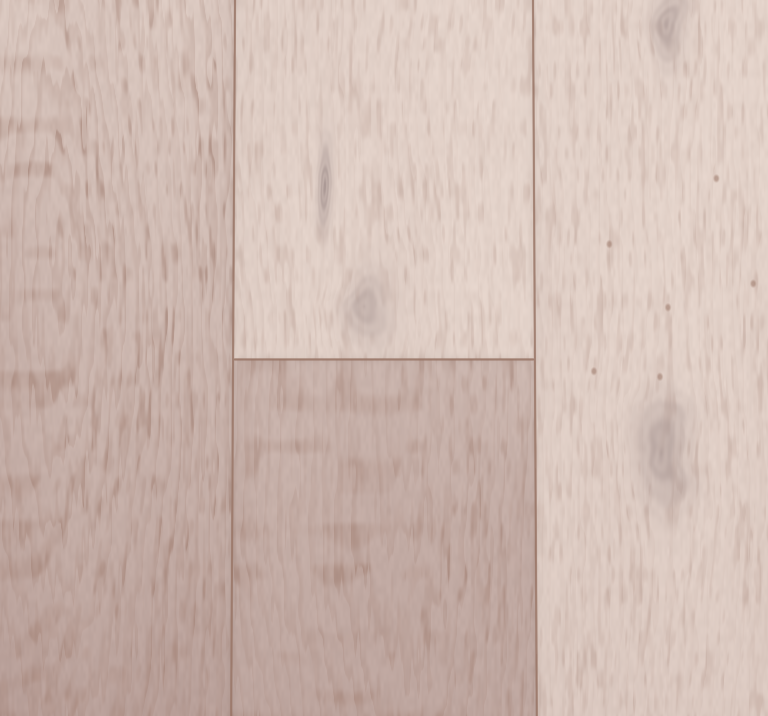
A WebGL 1 fragment shader for this texture:

```glsl
precision highp float;
uniform vec2 u_resolution;

#define LIGHT_WOOD vec3(0.895, 0.830, 0.795)
#define DARK_WOOD vec3(0.705, 0.605, 0.580)
#define GRAIN_COLOR vec3(0.640, 0.510, 0.460)
#define KNOT_COLOR vec3(0.670, 0.600, 0.585)
#define SEAM_COLOR vec3(0.600, 0.460, 0.400)
#define SEAM_HALF_WIDTH 0.0014
#define BUTT_JOINT_Y 0.498
#define RINGS 62.0
#define PORE_SCALE vec2(210.0, 34.0)

float hash(vec2 p) {
  return fract(sin(dot(p, vec2(127.1, 311.7))) * 43758.5453);
}

float noise(vec2 p) {
  vec2 i = floor(p), f = fract(p);
  f = f * f * (3.0 - 2.0 * f);
  return mix(mix(hash(i), hash(i + vec2(1.0, 0.0)), f.x),
             mix(hash(i + vec2(0.0, 1.0)), hash(i + 1.0), f.x), f.y);
}

// Darkens around a knot and pushes the grain coordinate aside
void addKnot(vec2 p, vec2 center, vec2 radius, float strength,
             inout float grainX, inout float stain) {
  vec2 q = (p - center) / radius;
  q.x += 0.7 * (noise(p * vec2(18.0, 28.0)) - 0.5);
  float d2 = dot(q, q);
  float rings = 0.85 + 0.15 * sin(sqrt(d2) * 15.0 + 3.0 * noise(p * 40.0));
  grainX -= (p.x - center.x) * 0.8 * exp(-d2 * 0.3);
  stain = max(stain, strength * rings * exp(-d2 * 1.1));
}

// Nested elongated arches, widely spaced near their axis
float cathedral(vec2 p, vec2 center) {
  float d = length((p - center) * vec2(1.0, 0.2));
  return d * d / (d + 0.035);
}

// Sparse pin specks, one candidate per cell
float specks(vec2 p) {
  vec2 g = p * 11.0, cell = floor(g);
  vec2 spot = 0.2 + 0.6 * vec2(hash(cell + 3.1), hash(cell + 8.7));
  float d = length((fract(g) - spot) * vec2(1.0, 0.7));
  return step(0.91, hash(cell)) * (1.0 - smoothstep(0.015, 0.055, d));
}

float line(float d, float halfWidth, float pixel) {
  return 1.0 - smoothstep(halfWidth - pixel * 0.7, halfWidth + pixel * 0.7, abs(d));
}

void main() {
  vec2 uv = gl_FragCoord.xy / u_resolution;
  vec2 pixel = 1.0 / u_resolution;

  // Plank layout: the middle column widens slightly downward
  float halfColumn = 0.194 + 0.005 * (1.0 - uv.y);
  float sideDist = abs(uv.x - 0.5) - halfColumn;
  bool middle = sideDist < 0.0;
  bool upper = uv.y > BUTT_JOINT_Y;
  bool left = !middle && uv.x < 0.5;
  bool pale = middle ? upper : !left;
  float plankId = middle ? (upper ? 1.0 : 2.0) : (left ? 0.0 : 3.0);
  vec2 seed = vec2(17.3, 9.1) * plankId;

  // Grain coordinate, wavering along the length
  vec2 p = uv;
  p.x += 0.030 * (noise(uv * vec2(6.0, 3.5) + seed) - 0.5);
  p.x += 0.008 * (noise(uv * vec2(22.0, 11.0) + seed) - 0.5);
  float grainX = p.x;
  float stain = 0.0;
  if (pale) {
    addKnot(uv, vec2(0.482, 0.572), vec2(0.027, 0.048), 0.65, grainX, stain);
    addKnot(uv, vec2(0.868, 0.368), vec2(0.034, 0.078), 0.80, grainX, stain);
    addKnot(uv, vec2(0.873, 0.965), vec2(0.023, 0.055), 0.75, grainX, stain);
    addKnot(uv, vec2(0.423, 0.740), vec2(0.009, 0.060), 1.00, grainX, stain);
  } else {
    grainX = cathedral(p, left ? vec2(0.070, 0.620) : vec2(0.525, 0.450));
  }

  // Growth rings with ragged edges, broken into short pores
  float ragged = noise(uv * vec2(230.0, 20.0) + seed);
  float phase = fract(grainX * RINGS + 0.75 * ragged
                      + 1.2 * noise(vec2(grainX * 25.0, uv.y * 2.0) + seed));
  float ring = smoothstep(0.35, 0.85, phase) * (1.0 - smoothstep(0.88, 1.0, phase));
  float patchy = noise(vec2(grainX * 28.0, uv.y * 4.0) + seed + 5.0);
  vec2 poreUv = vec2(mix(uv.x, grainX, 0.6), uv.y) * PORE_SCALE + seed;
  float pores = smoothstep(0.50, 0.95, noise(poreUv));
  float fiber = noise(uv * vec2(300.0, 90.0) + seed) - 0.5;
  float grain = ring * (0.35 + 0.65 * patchy) * (0.6 + 0.6 * pores);
  grain = pale ? 0.13 * grain + 0.16 * pores : 0.42 * grain + 0.22 * pores;

  // Plank tone falls off toward the bottom
  float drop = 1.0 - uv.y;
  float tone = pale ? 0.02 + 0.22 * drop * drop : 0.20 + 0.62 * drop;
  tone -= 0.12 * (uv.x - 0.5);
  tone += 0.14 * (noise(uv * vec2(9.0, 3.0) + seed + 2.0) - 0.5);
  vec3 color = mix(LIGHT_WOOD, DARK_WOOD, clamp(tone, 0.0, 1.0));
  color = mix(color, GRAIN_COLOR, grain) + 0.025 * fiber;

  // Knots and specks on the pale planks
  color = mix(color, KNOT_COLOR, stain);
  if (pale) color = mix(color, SEAM_COLOR, 0.55 * specks(uv));

  // Seams with a faint bevel shadow
  float jointDist = middle ? uv.y - BUTT_JOINT_Y : 1.0;
  float seam = max(line(sideDist, SEAM_HALF_WIDTH, pixel.x),
                   line(jointDist, SEAM_HALF_WIDTH * 1.1, pixel.y));
  float nearest = min(abs(sideDist), abs(jointDist));
  color *= 1.0 - 0.05 * exp(-nearest * 220.0);
  color = mix(color, SEAM_COLOR, 0.85 * seam);

  gl_FragColor = vec4(color, 1.0);
}
```
